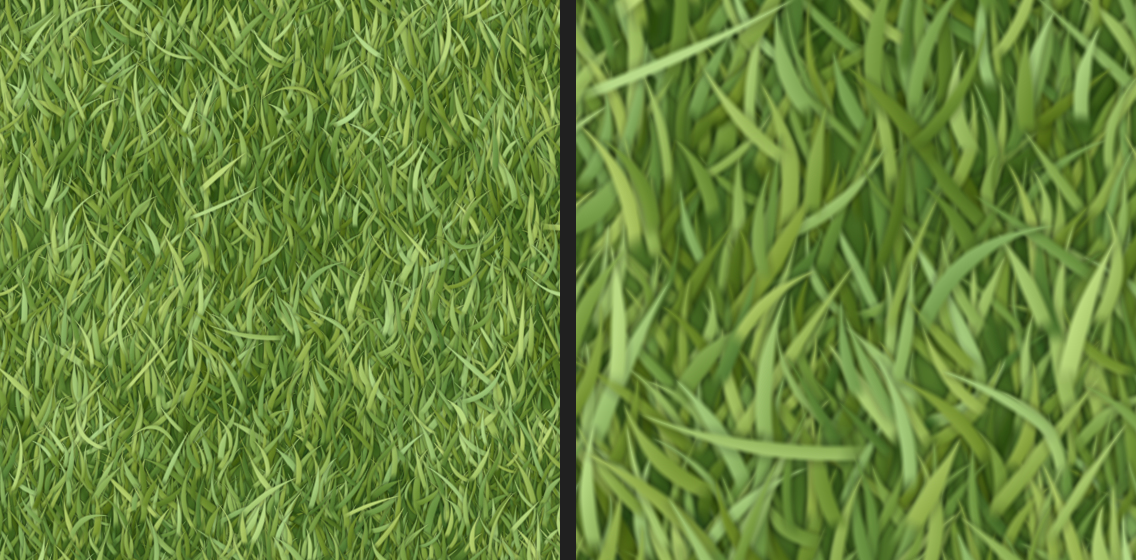
Left: the whole. Right: its middle third, enlarged.
Write a WebGL 1 fragment shader that draws this texture.

```glsl
precision highp float;
// Dense meadow grass: many layers of tapered, bent blades scattered on jittered
// grids, painted from dark undergrowth up to sunlit tips, with soft clumps of
// light and hue, and a few pale arching stems on top.
uniform vec2 u_resolution;

const int LAYERS = 15;
const float SOFTNESS = 0.0021;

float hash(vec2 p) {
  vec3 q = fract(vec3(p.xyx) * vec3(0.1031, 0.1030, 0.0973));
  q += dot(q, q.yzx + 33.33);
  return fract((q.x + q.y) * q.z);
}

float noise(vec2 p) {
  vec2 cell = floor(p);
  vec2 f = fract(p);
  f = f * f * (3.0 - 2.0 * f);
  float low = mix(hash(cell), hash(cell + vec2(1.0, 0.0)), f.x);
  float high = mix(hash(cell + vec2(0.0, 1.0)), hash(cell + 1.0), f.x);
  return mix(low, high, f.y);
}

// Shade 0 is deep shadow, 0.5 plain leaf, 1 sunlit; warmth shifts the hue.
vec3 grassColour(float shade, float warmth) {
  vec3 shadow = vec3(0.17, 0.30, 0.05);
  vec3 leaf = vec3(0.43, 0.57, 0.21);
  vec3 sunlit = vec3(0.69, 0.82, 0.47);
  float s = clamp(shade, 0.0, 1.08) * 2.0;
  vec3 colour = s < 1.0 ? mix(shadow, leaf, s) : mix(leaf, sunlit, s - 1.0);
  return colour + warmth * vec3(0.035, 0.0, -0.055);
}

// Blade coordinates: x is the offset from the bent spine, y runs -1 root to 1 tip.
vec2 bladeSpace(vec2 p, float angle, float halfLength, float bend) {
  float c = cos(angle);
  float s = sin(angle);
  vec2 q = vec2(c * p.x + s * p.y, c * p.y - s * p.x);
  float along = q.y / halfLength;
  return vec2(q.x - bend * along * along, along);
}

// Paints one blade per cell; all lengths inside are in units of the cell.
vec3 paintBlades(vec3 under, vec2 uv, float size, float seed, float amount,
                 float width, float spread, float curl, float shade, float soft) {
  vec2 grid = uv / size + seed * vec2(7.31, 3.77);
  vec2 home = floor(grid);
  float blur = soft / size;
  vec3 colour = under;
  for (int j = 1; j >= -1; j--) {
    for (int i = -1; i <= 1; i++) {
      vec2 cell = home + vec2(float(i), float(j));
      vec2 key = cell + seed * vec2(17.0, 41.0);
      if (hash(key + 5.5) > amount) continue;
      vec2 centre = cell + vec2(hash(key + 11.3), hash(key + 23.7));
      float lean = hash(key + 31.1) + hash(key + 47.9) - 1.0;
      float halfLength = mix(0.5, 0.9, hash(key + 59.2));
      float bend = (hash(key + 67.4) - 0.5) * curl;
      vec2 b = bladeSpace(grid - centre, lean * spread, halfLength, bend);

      // Tapered outline with faded ends
      float bladeWidth = width * mix(0.65, 1.35, hash(key + 73.8));
      float halfWidth = bladeWidth * (1.0 - 0.9 * smoothstep(-0.2, 1.0, b.y));
      float edge = abs(b.x) - halfWidth;
      float ends = smoothstep(-1.0, -0.65, b.y) * (1.0 - smoothstep(0.82, 1.0, b.y));
      float cover = ends * (1.0 - smoothstep(-blur, blur, edge));
      float dim = ends * (1.0 - smoothstep(0.0, 0.09, edge));

      // Folded leaf: one side lighter, the root darker than the tip
      float fold = clamp(b.x / bladeWidth, -1.0, 1.0);
      float tone = shade + 0.62 * (hash(key + 83.6) - 0.5) + 0.09 * b.y - 0.08 * fold;
      float warmth = 1.6 * (hash(key + 97.5) - 0.5);
      colour *= 1.0 - 0.15 * dim;
      colour = mix(colour, grassColour(tone, warmth), cover);
    }
  }
  return colour;
}

void main() {
  vec2 uv = gl_FragCoord.xy / u_resolution.y;
  float soft = max(SOFTNESS, 0.75 / u_resolution.y);

  // Broad clumps of light and shade
  float clump = 0.6 * noise(uv * 9.0 + 3.0) + 0.4 * noise(uv * 21.0 + 8.0) - 0.5;

  // Shadowed ground seen between the blades
  float ground = 0.1 + 0.22 * noise(uv * vec2(90.0, 45.0));
  vec3 colour = grassColour(ground + 0.2 * clump, -0.3);

  // Turf, from the undergrowth to the top
  for (int k = 0; k < LAYERS; k++) {
    float seed = float(k) + 1.0;
    float height = float(k) / float(LAYERS - 1);
    float size = mix(0.042, 0.078, hash(vec2(seed, 4.0)));
    float shade = mix(0.36, 0.76, height) + 0.38 * clump;
    colour = paintBlades(colour, uv, size, seed, 1.0, 0.068, 1.15, 0.4, shade, soft);
  }

  // Sparse pale stems that arch over the turf
  colour = paintBlades(colour, uv, 0.085, 29.0, 0.3, 0.045, 1.9, 0.75, 0.98, soft);
  gl_FragColor = vec4(clamp(colour, 0.0, 1.0), 1.0);
}
```
